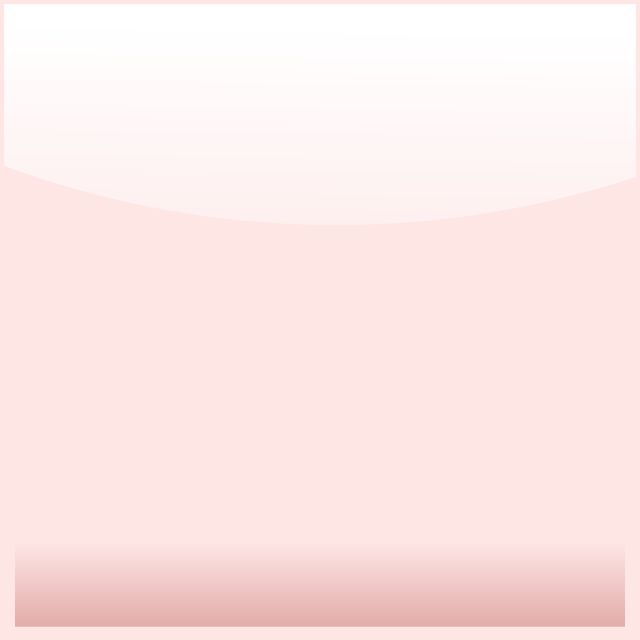
A three.js fragment shader for this background:

```glsl
// Pale pink panel with a curved white gloss on top and a rosy shaded band at the bottom.
varying vec2 vUv;

// Signed distance to an axis-aligned box given by two corners.
float boxDistance(vec2 p, vec2 lowCorner, vec2 highCorner) {
  vec2 d = abs(p - 0.5 * (lowCorner + highCorner)) - 0.5 * (highCorner - lowCorner);
  return length(max(d, 0.0)) + min(max(d.x, d.y), 0.0);
}

// Smooth coverage of a shape, about one canvas pixel wide.
float coverage(float distanceToEdge) {
  return 1.0 - smoothstep(-0.001, 0.001, distanceToEdge);
}

void main() {
  vec3 panelPink = vec3(0.994, 0.900, 0.896);
  vec3 glossTint = vec3(0.996, 0.938, 0.937);
  vec3 shadeRose = vec3(0.888, 0.672, 0.664);
  vec3 color = panelPink;

  // Bottom band: rose fading upward into the panel
  float band = boxDistance(vUv, vec2(0.0234, 0.0208), vec2(0.9766, 0.160));
  float shade = 1.0 - clamp((vUv.y - 0.0208) / 0.131, 0.0, 1.0);
  color = mix(color, shadeRose, coverage(band) * shade);

  // Gloss: inset box cut by a large circle, with a slightly tilted gradient
  float sheet = boxDistance(vUv, vec2(0.0065, 0.5), vec2(0.9935, 0.9935));
  float bowl = length(vUv - vec2(0.5247, 2.1474)) - 1.499;
  float height = vUv.y + 0.015 * (vUv.x - 0.5);
  vec3 gloss = mix(glossTint, vec3(1.0), clamp((height - 0.648) / 0.310, 0.0, 1.0));
  color = mix(color, gloss, coverage(max(sheet, bowl)));

  gl_FragColor = vec4(color, 1.0);
}
```
